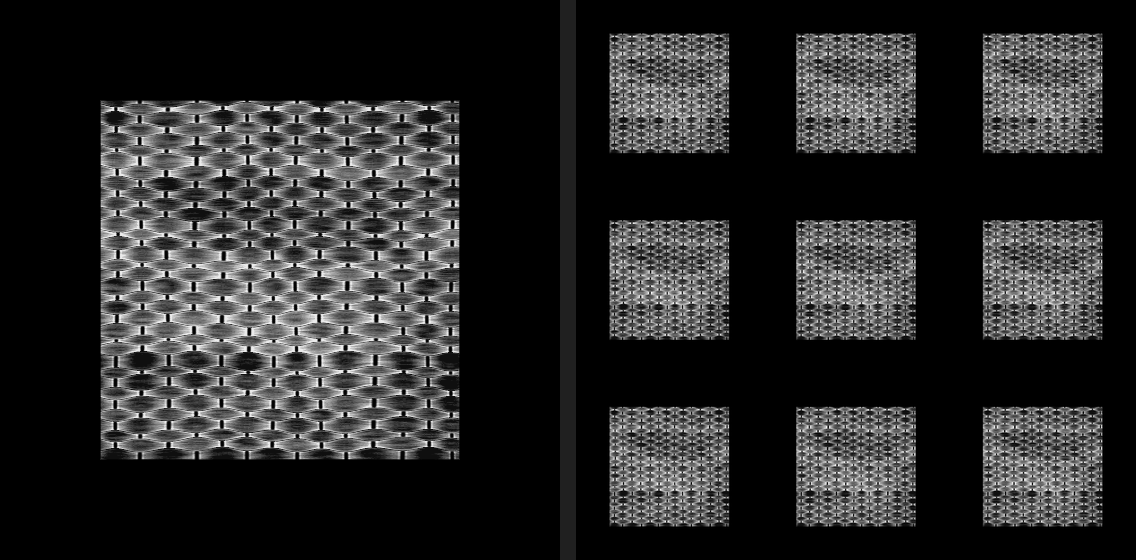
Left: one tile. Right: repeated 3 by 3.
A Shadertoy shader for this texture:

```glsl
const float TAU = 6.28319;
const float COLUMNS = 7.0;
const float ROWS = 34.0;
const float STRAND_LENGTH = 4.86;  // strand length over row height
const vec3 GAP_COLOR = vec3(0.01);
const vec3 FIBRE_COLOR = vec3(1.0);

float hash(vec2 p) {
    return fract(sin(dot(p, vec2(127.1, 311.7))) * 43758.5);
}

// Value noise that wraps after a whole number of cells
float wrapNoise(vec2 p, vec2 period) {
    vec2 i = floor(p), f = fract(p);
    f = f * f * (3.0 - 2.0 * f);
    vec2 a = mod(i, period), b = mod(i + 1.0, period);
    return mix(mix(hash(a), hash(vec2(b.x, a.y)), f.x),
               mix(hash(vec2(a.x, b.y)), hash(b), f.x), f.y);
}

// Height of the wavy boundary under a row, in row units
float rowEdge(float row, float u) {
    float jitter = 0.5 * (hash(vec2(mod(row, ROWS), 3.0)) - 0.5);
    return row + jitter + 0.18 * cos(TAU * (u + 0.5 * row));
}

float roundedBox(vec2 p, vec2 halfSize, float radius) {
    vec2 d = abs(p) - halfSize + radius;
    return length(max(d, 0.0)) + min(max(d.x, d.y), 0.0) - radius;
}

// Fine and coarse threads running along a strand
float fibres(vec2 p) {
    float coarse = wrapNoise(p * vec2(3.0, 5.0), vec2(COLUMNS * 3.0, ROWS * 5.0));
    float fine = wrapNoise(p * vec2(5.0, 13.0), vec2(COLUMNS * 5.0, ROWS * 13.0));
    float grain = wrapNoise(p * vec2(40.0, 18.0), vec2(COLUMNS * 40.0, ROWS * 18.0));
    return 0.4 * coarse + 0.4 * fine + 0.2 * grain - 0.5;
}

vec3 weave(vec2 st) {
    // Slightly uneven columns and rows
    float u = st.x * COLUMNS + 0.16 + 0.05 * sin(TAU * 2.0 * st.x)
            + 0.03 * sin(TAU * (st.y + 3.0 * st.x));
    float y = st.y * ROWS + 0.2 + 0.08 * sin(TAU * (2.0 * st.x + st.y));

    // Row that holds this point
    float row = floor(y + 0.5);
    if (y < rowEdge(row, u)) row -= 1.0;
    float low = rowEdge(row, u), high = rowEdge(row + 1.0, u);
    float height = high - low;
    float v = (y - low) / height;
    float seam = min(y - low, high - y);

    // Strand between two gaps; alternate rows shift by half
    float along = u + 0.5 * row;
    float wrappedRow = mod(row, ROWS);
    float strand = mod(floor(along), COLUMNS);
    float toGap = fract(along + 0.5) - 0.5;
    float ends = 1.0 - smoothstep(0.04, 0.42, abs(toGap));

    // Pale ends, dark crown, threads and varied wear
    float tone = mix(0.31, 0.66, ends);
    tone += 0.55 * fibres(vec2(u, row + v));
    tone += 0.22 * (hash(vec2(wrappedRow, 9.0)) - 0.5);
    tone += 0.12 * (hash(vec2(strand, wrappedRow)) - 0.5) * (1.0 - ends);
    tone += 0.25 * (wrapNoise(st * vec2(3.0, 8.0), vec2(3.0, 8.0)) - 0.5);
    tone += 0.10 * (0.5 - v) + 0.07 * (0.5 - st.x);
    tone -= 0.12 * (height - 1.0);

    // Light outline with a thin contact shadow
    tone += 0.20 * exp(-pow((seam - 0.08) / 0.07, 2.0));
    tone *= mix(0.62, 1.0, smoothstep(0.0, 0.07, seam));

    // Dark slot between strand ends, with a bright rim
    vec2 slot = vec2(toGap * STRAND_LENGTH, (v - 0.5) * height);
    float radius = min(0.14, 0.5 * height);
    float gap = roundedBox(slot, vec2(0.17, 0.5 * height), radius);
    tone += 0.20 * exp(-pow((gap - 0.14) / 0.09, 2.0));
    float cover = smoothstep(-0.09, 0.09, gap);
    return mix(GAP_COLOR, FIBRE_COLOR * clamp(tone, 0.06, 0.92), cover);
}

void mainImage(out vec4 fragColor, in vec2 fragCoord) {
    vec2 uv = fragCoord / iResolution.xy;
    vec2 fromCenter = abs(uv - 0.5);

    // Woven square inside a black border
    const float HALF_SIDE = 0.3203;
    vec2 st = (uv - 0.5) / (2.0 * HALF_SIDE) + 0.5;
    float blur = 0.5 / iResolution.y;
    float border = max(fromCenter.x, fromCenter.y) - HALF_SIDE;
    float inside = 1.0 - smoothstep(-blur, blur, border);
    fragColor = vec4(weave(st) * inside, 1.0);
}
```
